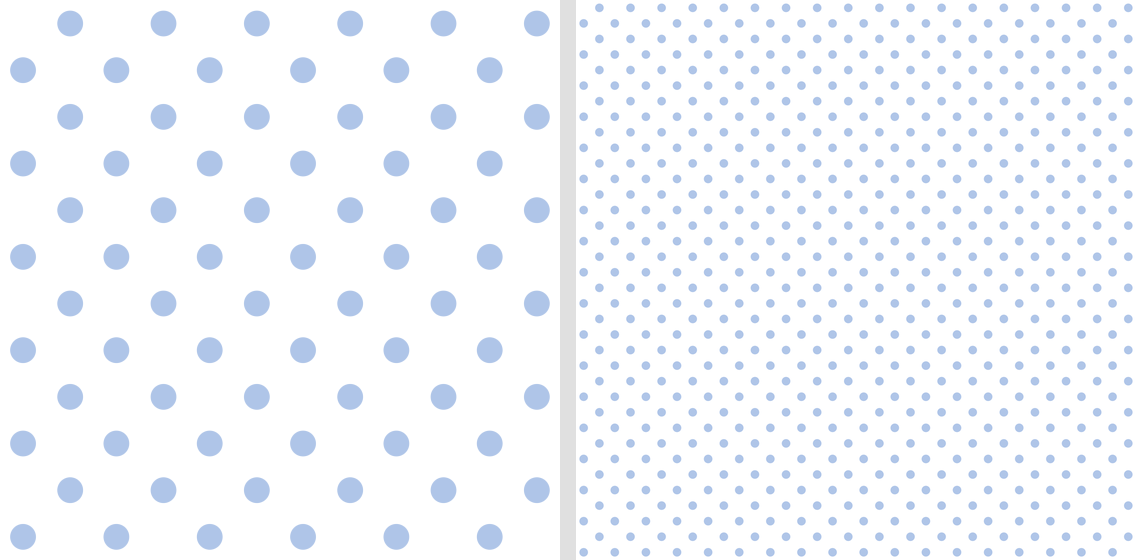
Left, the tile; right, the same tile 3 across and 3 down.
A WebGL 1 fragment shader for this pattern:

```glsl
precision highp float;
// Staggered pale blue polka dots on white, two dots per square cell.

uniform vec2 u_resolution;

#define REPEATS 6.0
#define DOT_RADIUS 0.138
#define LOWER_DOT vec2(0.247, 0.248)
#define UPPER_DOT vec2(0.752, 0.748)
#define DOT_COLOR vec3(0.686, 0.773, 0.910)
#define GROUND_COLOR vec3(1.0)

// Signed distance to a dot repeated once per unit cell
float repeatedDot(vec2 p, vec2 center) {
  vec2 offset = fract(p - center + 0.5) - 0.5;
  return length(offset) - DOT_RADIUS;
}

void main() {
  vec2 p = gl_FragCoord.xy / u_resolution * REPEATS;

  // Nearest dot of the two interleaved grids
  float dist = min(repeatedDot(p, LOWER_DOT), repeatedDot(p, UPPER_DOT));

  // Edge smoothed over about one pixel, in cell units
  float edge = 0.7 * REPEATS / min(u_resolution.x, u_resolution.y);
  float coverage = 1.0 - smoothstep(-edge, edge, dist);

  gl_FragColor = vec4(mix(GROUND_COLOR, DOT_COLOR, coverage), 1.0);
}
```
